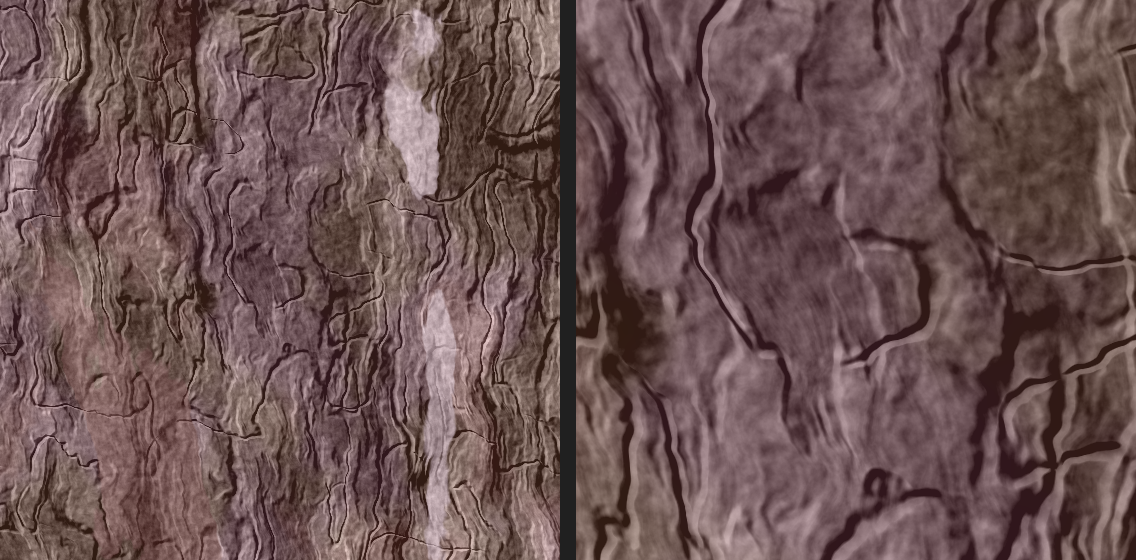
Left: the whole. Right: its middle third, enlarged.
Give the GLSL for this texture, as a Shadertoy shader.

```glsl
#define RIDGE_SCALE vec2(17.0, 4.3)
#define GRAIN_SCALE vec2(62.0, 27.0)
#define TERRACES 5.5
#define BASE_TONE 0.465
#define DEPTH_SHADE 0.48
#define RELIEF 1.8
#define LIGHT_STEP (0.004 * normalize(vec2(-0.8, 0.6)))
#define BROWN_SHIFT vec3(0.0, -0.085, -0.118)
#define MAUVE_SHIFT vec3(0.0, -0.102, -0.082)
#define RED_SHIFT vec3(0.035, -0.095, -0.105)
#define PALE_COLOR vec3(0.75, 0.665, 0.69)

float hash(vec2 p) {
    vec3 q = fract(p.xyx * vec3(0.1031, 0.1030, 0.0973));
    q += dot(q, q.yzx + 33.33);
    return fract((q.x + q.y) * q.z);
}

float noise(vec2 p) {
    vec2 cell = floor(p), f = fract(p);
    f = f * f * (3.0 - 2.0 * f);
    float low = mix(hash(cell), hash(cell + vec2(1, 0)), f.x);
    float high = mix(hash(cell + vec2(0, 1)), hash(cell + vec2(1, 1)), f.x);
    return mix(low, high, f.y);
}

float fbm(vec2 p) {
    float sum = 0.0, amplitude = 0.516;
    for (int i = 0; i < 5; i++) {
        sum += amplitude * noise(p);
        p = mat2(0.8, 0.6, -0.6, 0.8) * p * 2.03 + 17.3;
        amplitude *= 0.5;
    }
    return sum;
}

// Bends the vertical grain and makes its edges ragged
vec2 warp(vec2 p) {
    vec2 ragged = vec2(fbm(p * 9.0), fbm(p * 9.0 + 41.0)) - 0.5;
    float lean = noise(p * 3.0 + 5.0) - 0.5;
    return p + ragged * vec2(0.075, 0.11) + vec2(0.07 * lean, 0.0);
}

// Broken lines along the mid contour of a noise field
float crack(vec2 p, float width) {
    float line = 1.0 - smoothstep(0.0, width, abs(noise(p) - 0.5));
    return line * smoothstep(0.38, 0.62, noise(p * 0.6 + 7.7));
}

// Overlapping flakes, fibres and cracks
float barkHeight(vec2 p) {
    vec2 q = warp(p);
    float level = fbm(q * RIDGE_SCALE) * TERRACES;
    float flakes = (floor(level) + smoothstep(0.0, 0.4, fract(level)) - 0.3) / TERRACES;
    float fibres = fbm(q * GRAIN_SCALE) - 0.5;
    float cracks = max(crack(q * vec2(15.0, 3.4), 0.10),
                       0.75 * crack(q * vec2(33.0, 10.0) + 60.0, 0.09));
    cracks = max(cracks, 0.7 * crack(q * vec2(10.0, 17.0) + 90.0, 0.05));
    return flakes + 0.28 * fibres - 0.42 * cracks;
}

// Leaning strip of exposed inner bark with torn edges
float peeledMask(vec2 p, vec2 q) {
    vec2 d = p - vec2(0.25, 0.25);
    d.x += 0.17 * d.y;
    float edge = max(abs(d.x) / 0.085, abs(d.y) / 0.22);
    edge += 2.2 * (fbm(q * vec2(16.0, 5.0) + 23.0) - 0.5);
    return 1.0 - smoothstep(0.94, 1.06, edge);
}

// Pale flakes: a wide cluster above, a narrow trail below
float paleMask(vec2 p, vec2 q) {
    float top = smoothstep(0.6, 0.85, p.y);
    float offset = (p.x - mix(0.78, 0.72, top)) / mix(0.045, 0.11, top);
    float band = exp(-offset * offset) * mix(0.88, 1.0, top);
    float flakes = fbm(q * vec2(14.0, 5.5) + 71.0);
    return smoothstep(0.0, 0.07, flakes - mix(0.95, 0.48, band));
}

void mainImage(out vec4 fragColor, in vec2 fragCoord) {
    vec2 p = fragCoord / iResolution.y;
    vec2 q = warp(p);
    float peeled = peeledMask(p, q);
    float pale = paleMask(p, q);

    // Side light and dark hollows
    float height = barkHeight(p);
    float slope = height - barkHeight(p + LIGHT_STEP);
    float relief = clamp(RELIEF * slope, -0.2, 0.15) + DEPTH_SHADE * (height - 0.5);
    relief *= 1.0 - 0.45 * max(peeled, pale);

    // Broad weathering and fine dust
    float weather = 0.34 * (fbm(p * vec2(7.0, 5.0) + 13.0) - 0.5);
    float dust = 0.26 * (fbm(p * 125.0) - 0.5);
    float tone = BASE_TONE + relief + weather + dust;

    // Brown, mauve and reddish areas
    float mauve = smoothstep(0.4, 0.62, fbm(p * 4.5 + 31.0));
    float red = smoothstep(0.56, 0.7, fbm(q * vec2(6.0, 3.0) + 52.0));
    vec3 shift = mix(BROWN_SHIFT, MAUVE_SHIFT, mauve);
    shift = mix(shift, RED_SHIFT, max(0.6 * red, 0.85 * peeled));
    vec3 color = max(vec3(tone), 0.19) + shift;

    color = mix(color, PALE_COLOR + 0.7 * relief + dust, 0.9 * pale);
    fragColor = vec4(clamp(color, 0.0, 1.0), 1.0);
}
```
